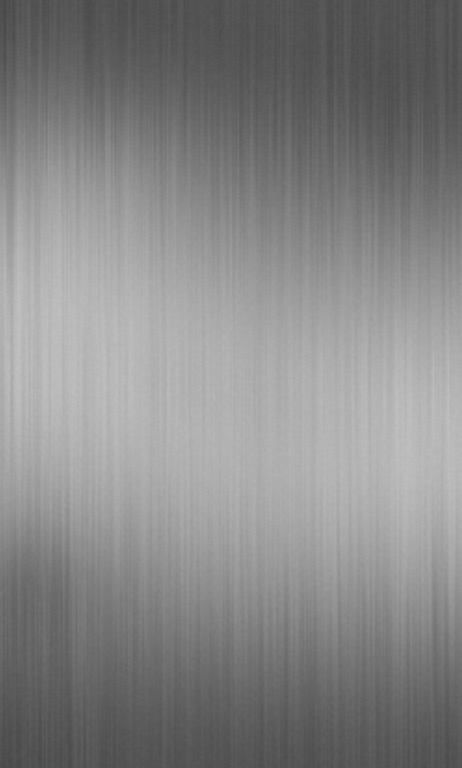
Write a Shadertoy shader that draws this texture.

```glsl
// Vertically brushed grey metal lit by one broad, slanted horizontal sheen.
// Two smooth ramps shape the sheen; stretched value noise at several widths
// makes the brush marks, and a faint cell noise adds grain.

#define DARK_LEVEL 0.325
#define BRIGHT_LEVEL 0.725
#define CENTER_DIP 0.045
#define STREAK_GAIN 0.12
#define GRAIN_GAIN 0.022
#define STREAK_LAYERS 4
#define COARSE_FREQUENCY 38.0
#define GRAIN_CELLS vec2(231.0, 384.0)

float hash(vec2 p) {
    return fract(sin(dot(p, vec2(127.1, 311.7))) * 43758.5453);
}

float valueNoise(vec2 p) {
    vec2 cell = floor(p);
    vec2 f = fract(p);
    f = f * f * (3.0 - 2.0 * f);
    float low = mix(hash(cell), hash(cell + vec2(1.0, 0.0)), f.x);
    float high = mix(hash(cell + vec2(0.0, 1.0)), hash(cell + vec2(1.0, 1.0)), f.x);
    return mix(low, high, f.y);
}

// Signed brush marks: narrow in x, long in y, faded once thinner than a pixel
float brushMarks(vec2 uv) {
    float total = 0.0;
    float frequency = COARSE_FREQUENCY;
    float weight = 0.16;
    for (int i = 0; i < STREAK_LAYERS; i++) {
        float layer = float(i);
        float visible = clamp(iResolution.x / frequency, 0.0, 1.0);
        vec2 p = vec2(uv.x * frequency, uv.y * (2.0 + 1.4 * layer));
        total += weight * visible * (valueNoise(p + 17.3 * layer) - 0.5);
        frequency *= 1.87;
        weight += 0.07;
    }
    return total;
}

// Smooth light level, with depth measured downward from the top edge
float sheen(float x, float depth) {
    float slant = smoothstep(0.0, 1.0, x);
    float riseStart = mix(-0.03, 0.08, slant);
    float riseEnd = mix(0.42, 0.56, slant);
    float fallStart = mix(0.46, 0.58, smoothstep(0.0, 0.65, x));
    float rise = smoothstep(riseStart, riseEnd, depth);
    float fall = 1.0 - smoothstep(fallStart, 1.03, depth);
    float level = mix(DARK_LEVEL, BRIGHT_LEVEL, rise * fall);

    // Softer middle of the sheet
    vec2 middle = (vec2(x, depth) - vec2(0.56, 0.46)) / vec2(0.25, 0.24);
    level -= CENTER_DIP * exp(-dot(middle, middle));

    // Shadow at the lower left, glow at the upper left
    vec2 shadow = (vec2(x, depth) - vec2(0.06, 0.755)) / vec2(0.17, 0.075);
    vec2 glow = (vec2(x, depth) - vec2(0.21, 0.23)) / vec2(0.16, 0.09);
    level -= 0.065 * exp(-dot(shadow, shadow));
    level += 0.030 * exp(-dot(glow, glow));

    // Gentle falloff at the left border
    return level - 0.03 * exp(-x * 22.0);
}

void mainImage(out vec4 fragColor, in vec2 fragCoord) {
    vec2 uv = fragCoord / iResolution.xy;
    float depth = 1.0 - uv.y;
    float level = sheen(uv.x, depth);

    // Brush marks show most on the slopes and least in the bright centre
    float slope = exp(-pow((depth - 0.21) / 0.12, 2.0))
                + exp(-pow((depth - 0.77) / 0.12, 2.0));
    float sideDistance = smoothstep(0.12, 0.45, abs(uv.x - 0.52));
    float contrast = 0.55 + 0.45 * slope + 0.25 * sideDistance;
    level += STREAK_GAIN * contrast * brushMarks(uv);

    // Fine grain
    level += GRAIN_GAIN * (valueNoise(uv * GRAIN_CELLS) - 0.5);

    fragColor = vec4(vec3(clamp(level, 0.0, 1.0)), 1.0);
}
```
